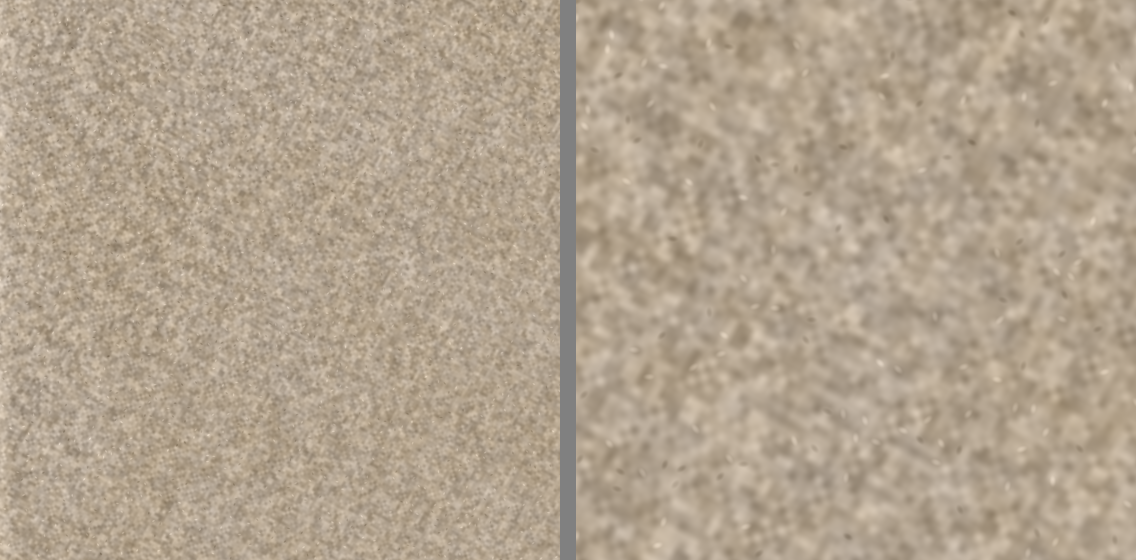
Left, the full canvas; right, a detail of the centre.
Give the GLSL for this texture, as a WebGL 1 fragment shader.

```glsl
precision highp float;
// Fine beige sand: soft, tightly packed grains with sparse light and dark flecks.

#define FINE_GRAINS 190.0
#define MEDIUM_GRAINS 112.0
#define CLUMPS 42.0
#define DRIFTS 7.0
#define FLECK_CELLS 85.0
#define FLECK_SHARE 0.16
#define CONTRAST 0.118
#define EDGE_GLOW 0.065
#define SAND_COLOR vec3(0.702, 0.642, 0.564)
#define TINT_SHIFT vec3(-0.010, 0.0, 0.022)

uniform vec2 u_resolution;

float hash(vec2 p) {
  return fract(sin(dot(p, vec2(127.1, 311.7))) * 43758.5453);
}

vec2 rotate(vec2 p, float angle) {
  float c = cos(angle), s = sin(angle);
  return vec2(c * p.x - s * p.y, s * p.x + c * p.y);
}

// Smooth value noise in the range -1 to 1.
float noise(vec2 p) {
  vec2 cell = floor(p);
  vec2 f = fract(p);
  f = f * f * (3.0 - 2.0 * f);
  float low = mix(hash(cell), hash(cell + vec2(1.0, 0.0)), f.x);
  float high = mix(hash(cell + vec2(0.0, 1.0)), hash(cell + 1.0), f.x);
  return 2.0 * mix(low, high, f.y) - 1.0;
}

// Layers are turned against each other to hide the lattice.
float grains(vec2 p) {
  float fine = noise(rotate(p, 0.5) * FINE_GRAINS + 17.0);
  float medium = noise(rotate(p, 1.2) * MEDIUM_GRAINS + 41.0);
  float clump = noise(rotate(p, 0.8) * CLUMPS + 73.0);
  return 0.66 * fine + 0.55 * medium + 0.20 * clump;
}

// Sparse soft slivers: positive is light, negative is dark.
float flecks(vec2 p) {
  vec2 q = rotate(p, 0.3) * FLECK_CELLS;
  vec2 cell = floor(q);
  float present = step(hash(cell + 5.3), FLECK_SHARE);
  vec2 jitter = vec2(hash(cell + 11.7), hash(cell + 23.1)) - 0.5;
  vec2 d = rotate(fract(q) - 0.5 - 0.3 * jitter, 6.2832 * hash(cell + 31.9));
  d *= vec2(1.0, 1.7);
  float shape = 1.0 - smoothstep(0.04, 0.34, length(d));
  float shade = mix(-0.09, 0.10, step(0.42, hash(cell + 47.3)));
  return present * shape * shade;
}

void main() {
  vec2 p = gl_FragCoord.xy / u_resolution.y;
  vec2 uv = gl_FragCoord.xy / u_resolution;

  // The grain is rougher toward the upper left.
  float roughness = mix(0.90, 1.18, smoothstep(0.1, 1.0, 0.5 * (1.0 - uv.x + uv.y)));
  float drift = noise(rotate(p, 0.6) * DRIFTS + 9.0);
  float light = roughness * (CONTRAST * grains(p) + flecks(p)) + 0.010 * drift;

  // Pale strip with a ragged border along the left side.
  float border = 0.016 + 0.006 * noise(vec2(3.0, p.y * 24.0));
  light += EDGE_GLOW * (1.0 - smoothstep(0.0, 2.0 * border, uv.x));

  // Small patches lean from warm to grey.
  float tint = 0.6 * noise(rotate(p, 0.9) * 60.0 + 91.0) + 0.4 * drift;
  vec3 color = SAND_COLOR + light * vec3(1.0, 1.0, 1.01) + tint * TINT_SHIFT;
  gl_FragColor = vec4(clamp(color, 0.0, 1.0), 1.0);
}
```
